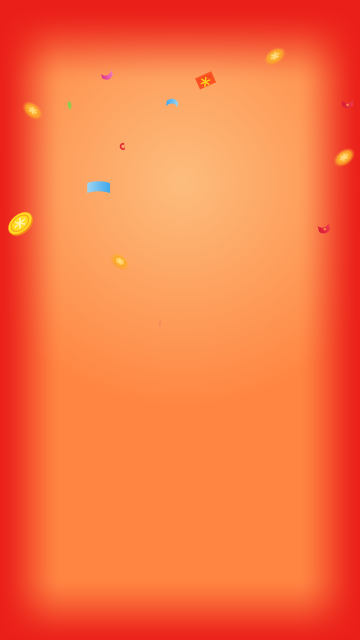
Give the GLSL for this background, as a WebGL 1 fragment shader.

```glsl
precision highp float;
uniform vec2 u_resolution;

// Offset from a centre, turned into the axes of a tilted piece
vec2 localAxes(vec2 p, vec2 center, float angle) {
  float c = cos(angle), s = sin(angle);
  p -= center;
  return vec2(c * p.x + s * p.y, c * p.y - s * p.x);
}

float boxDistance(vec2 q, vec2 halfSize) {
  vec2 d = abs(q) - halfSize;
  return length(max(d, 0.0)) + min(max(d.x, d.y), 0.0);
}

float ellipseDistance(vec2 q, vec2 radii) {
  return (length(q / radii) - 1.0) * min(radii.x, radii.y);
}

float coverage(float d, float soft) {
  return 1.0 - smoothstep(-soft, soft, d);
}

// Six-rayed ornament
float starDistance(vec2 q, float radius) {
  float sector = 1.0472;
  float a = mod(atan(q.y, q.x) + 0.5 * sector, sector) - 0.5 * sector;
  vec2 ray = length(q) * vec2(cos(a), sin(a));
  return boxDistance(ray - vec2(0.5 * radius, 0.0), vec2(0.5, 0.14) * radius);
}

// Tilted coin with a thick side, a ringed face and a pale ornament
vec3 addCoin(vec3 color, vec2 p, vec2 center, float angle, float size, float soft) {
  vec2 q = localAxes(p, center, angle);
  vec2 radii = size * vec2(1.0, 0.62);
  float side = ellipseDistance(q + vec2(0.0, 0.15) * size, radii);
  float face = ellipseDistance(q, radii);
  float blur = smoothstep(0.02, 0.06, soft);
  vec3 gold = mix(vec3(1.0, 0.86, 0.13), vec3(1.0, 0.71, 0.22), blur);
  color = mix(color, vec3(0.96, 0.57, 0.08), coverage(side, soft) * (1.0 - 0.35 * blur));
  color = mix(color, gold, coverage(face, soft));
  float ring = abs(ellipseDistance(q, radii * 0.74)) - 0.035 * size;
  color = mix(color, vec3(0.96, 0.62, 0.1), 0.8 * coverage(ring, soft * 0.6));
  float star = starDistance(q / vec2(1.0, 0.7), size * 0.48);
  return mix(color, vec3(1.0, 0.95, 0.66), coverage(star, soft * 0.6));
}

// Curved paper strip shaded along its length
vec3 addStrip(vec3 color, vec2 p, vec2 center, float angle, vec2 halfSize, float bend,
              vec3 startColor, vec3 endColor, float soft) {
  vec2 q = localAxes(p, center, angle);
  float along = clamp(0.5 + 0.5 * q.x / halfSize.x, 0.0, 1.0);
  q.y += bend * (q.x * q.x - 0.3 * halfSize.x * halfSize.x);
  return mix(color, mix(startColor, endColor, along), coverage(boxDistance(q, halfSize), soft));
}

void main() {
  // Canvas spans 9 by 16 units
  vec2 p = gl_FragCoord.xy / u_resolution * vec2(9.0, 16.0);
  float soft = 6.0 / u_resolution.x;

  // Warm glow over orange
  float glow = clamp(1.0 - length(p - vec2(4.55, 11.45)) / 5.6, 0.0, 1.0);
  vec3 color = mix(vec3(1.0, 0.525, 0.26), vec3(0.99, 0.74, 0.49), glow);

  // Soft red frame
  vec2 low = smoothstep(vec2(-0.1, -0.2), vec2(1.6, 1.65), p);
  vec2 high = smoothstep(vec2(-0.1, 0.1), vec2(1.6, 2.15), vec2(9.0, 16.0) - p);
  color = mix(vec3(0.92, 0.12, 0.1), color, low.x * low.y * high.x * high.y);

  // Coins, the small ones out of focus
  float hazy = max(soft, 0.06);
  color = addCoin(color, p, vec2(0.5, 10.42), 0.72, 0.34, soft);
  color = addCoin(color, p, vec2(0.82, 13.24), -0.7, 0.21, hazy);
  color = addCoin(color, p, vec2(6.87, 14.6), 0.6, 0.22, hazy);
  color = addCoin(color, p, vec2(8.6, 12.07), 0.65, 0.22, hazy);
  color = addCoin(color, p, vec2(3.0, 9.47), -0.65, 0.2, hazy);

  // Red packet
  vec2 q = localAxes(p, vec2(5.14, 13.99), 0.42);
  color = mix(color, vec3(0.98, 0.32, 0.13), coverage(boxDistance(q, vec2(0.22, 0.15)), soft));
  float flap = abs(q.y - 0.08 + 0.2 * abs(q.x)) - 0.008;
  color = mix(color, vec3(0.85, 0.2, 0.1), 0.5 * coverage(max(flap, abs(q.x) - 0.2), soft));
  color = mix(color, vec3(1.0, 0.85, 0.1), coverage(starDistance(q + vec2(0.02, 0.03), 0.12), soft));

  // Paper strips
  vec3 paleBlue = vec3(0.62, 0.83, 0.94), blue = vec3(0.24, 0.66, 0.93);
  vec3 crimson = vec3(0.86, 0.1, 0.22), rose = vec3(0.93, 0.22, 0.28);
  color = addStrip(color, p, vec2(2.465, 11.33), 0.0, vec2(0.285, 0.125), 0.55, paleBlue, blue, soft);
  color = addStrip(color, p, vec2(4.31, 13.45), -0.1, vec2(0.145, 0.06), 3.5, blue, paleBlue, soft);
  color = addStrip(color, p, vec2(2.69, 14.09), 0.35, vec2(0.14, 0.055), -4.0,
                   vec3(0.87, 0.2, 0.55), vec3(0.95, 0.48, 0.75), soft);
  color = addStrip(color, p, vec2(8.69, 13.38), 0.05, vec2(0.14, 0.065), -3.5, crimson, rose, soft);
  color = addStrip(color, p, vec2(8.11, 10.26), 0.25, vec2(0.14, 0.075), -3.5, crimson, rose, soft);

  // Gold dots on the two crimson strips
  float dots = min(length(p - vec2(8.69, 13.38)), length(p - vec2(8.12, 10.27))) - 0.03;
  color = mix(color, vec3(1.0, 0.55, 0.25), coverage(dots, soft));

  // Green flake, open red curl and faint fleck
  q = localAxes(p, vec2(1.74, 13.37), 0.1);
  color = mix(color, vec3(0.56, 0.8, 0.3), coverage(ellipseDistance(q, vec2(0.045, 0.1)), soft));
  q = localAxes(p, vec2(3.08, 12.34), 0.1);
  float curl = max(abs(length(q) - 0.065) - 0.022, q.x - 0.03);
  color = mix(color, vec3(0.88, 0.18, 0.2), coverage(curl, soft));
  q = localAxes(p, vec2(4.0, 7.92), -0.15);
  color = mix(color, vec3(0.9, 0.42, 0.4), 0.35 * coverage(ellipseDistance(q, vec2(0.025, 0.08)), soft));

  gl_FragColor = vec4(color, 1.0);
}
```
